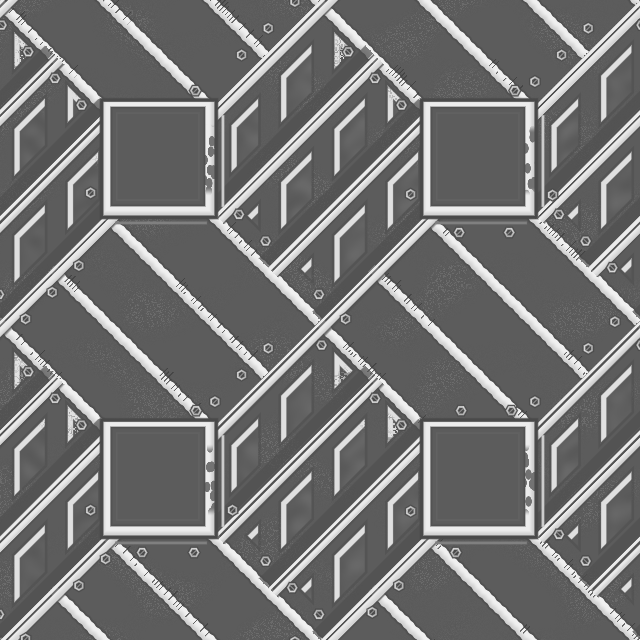
Reproduce this texture map procedurally as a WebGL 1 fragment shader.

```glsl
precision highp float;
// Embossed armour plating: square hatches joined by two kinds of hexagonal plate.
// Plates are split along the diagonals, then ribbed with fract() on the sum and
// difference of x and y; windows, bolts, scratches and chips come from distances and hashes.
uniform vec2 u_resolution;

// One unit is the side of a hatch; a tile is three units wide.
const float REPEATS = 2.0;
const float TILE = 3.0;
const float BASE = 0.36;
const float SHADOW = 0.29;
const float LIGHT = 0.92;
const float SOFT = 0.82;
const float RIB_HALF = 0.064;
const float THIN_HALF = 0.021;
const float THICK_HALF = 0.043;
const float WINDOW_RIM = 0.05;
const float BOLT_RADIUS = 0.043;
const float BOLT_CHANCE = 0.72;
const float GRAIN = 0.025;

float hash(vec2 p) {
  p = fract(p * vec2(0.1031, 0.1137) + 0.17);
  p += dot(p, p.yx + 33.33);
  return fract((p.x + p.y) * p.x * 7.31);
}

float cellular(vec2 p) {
  float nearest = 2.0;
  for (int j = -1; j <= 1; j++)
    for (int i = -1; i <= 1; i++) {
      vec2 c = floor(p) + vec2(float(i), float(j));
      vec2 seed = vec2(hash(c), hash(c + 41.7));
      nearest = min(nearest, length(c + seed - p));
    }
  return nearest;
}

float cloud(vec2 p) {
  return 0.5 + 0.25 * (sin(p.x * 2.7 + sin(p.y * 3.9)) + sin(p.y * 4.3 + 2.0 * sin(p.x * 1.9)));
}

float hexDistance(vec2 v) {
  v = abs(v);
  return max(v.y, v.x * 0.866 + v.y * 0.5);
}

float boltShade(float shade, vec2 v, float aa) {
  float d = hexDistance(v) - BOLT_RADIUS;
  shade = mix(shade, SHADOW, smoothstep(aa, -aa, d - 0.012));
  float ring = smoothstep(aa, -aa, abs(d + 0.008) - 0.008);
  float glint = smoothstep(aa, -aa, abs(v.x + v.y) - 0.008) * step(d, -0.015);
  return mix(shade, 0.78 - 2.0 * v.y, max(ring, 0.5 * glint));
}

void main() {
  vec2 uv = gl_FragCoord.xy / u_resolution;
  vec2 p = vec2(uv.x, 1.0 - uv.y) * REPEATS * TILE;
  float aa = 0.8 * REPEATS * TILE / u_resolution.x;
  vec2 cell = floor(p / TILE);
  vec2 t = p - cell * TILE;
  vec2 hatch = t;

  // Choose the plate and join its two halves across the tile edge
  vec2 away = abs(t - 1.5);
  bool windowed = away.x > away.y;
  vec2 wrap = windowed ? vec2(step(t.x, 1.5), 0.0) : vec2(0.0, step(t.y, 1.5));
  t += wrap * TILE;
  cell -= wrap;
  float across = windowed ? t.x - t.y : t.x + t.y - 3.0;
  float along = windowed ? t.x + t.y - 3.0 : t.y - t.x;

  // Painted metal with fine grain
  float grain = hash(floor(p * 128.0));
  float haze = cloud(p * 1.7 + 3.0);
  float shade = BASE + GRAIN * (grain - 0.5) * smoothstep(0.3, 0.8, haze);
  shade += 0.05 * step(0.8, grain) * smoothstep(0.6, 0.9, haze);

  // Slanted windows with a lit rim
  float s = fract(p.x + p.y);
  if (windowed) {
    float u = fract(t.x * 2.0) * 0.5;
    float leftTop = min(min(u - 0.135, t.x - 2.17), min(s - 0.345, 2.83 - across) * 0.7);
    float inside = min(min(leftTop, 0.42 - u), min(0.78 - s, across - 0.3) * 0.7);
    float area = smoothstep(-aa, aa, inside);
    shade = mix(shade, SHADOW + 0.02, smoothstep(-0.03, -0.02, inside) * 0.6);
    float pane = 0.35 + 0.06 * cloud(p * 5.0) * smoothstep(0.0, 0.15, leftTop);
    float rim = smoothstep(aa, -aa, leftTop - WINDOW_RIM);
    float worn = smoothstep(2.3, 2.7, across) * smoothstep(0.35, 0.75, cloud(p * 2.3));
    float speckle = step(0.62, hash(floor(p * 90.0))) * worn;
    rim = max(rim * (1.0 - speckle), speckle * step(leftTop, 0.12));
    shade = mix(shade, mix(pane, 0.88, rim), area);
  }

  // Broad ribs falling to the right, with cross scratches
  float r = p.x + p.y;
  float wobble = 0.004 * (sin(r * 23.0) + sin(r * 61.0 + p.y));
  float q = p.y - p.x - 0.03 + wobble;
  float rib = fract(q + 0.5) - 0.5;
  bool ribbed = !windowed || across < 0.5 || across > 2.5;
  if (ribbed) {
    float d = abs(rib) - RIB_HALF;
    shade = mix(shade, SHADOW, smoothstep(0.04, 0.01, d) * 0.7);
    float paint = mix(LIGHT + 0.02, SOFT, smoothstep(-0.03, 0.06, rib));
    shade = mix(shade, paint, smoothstep(aa, -aa, d));
    float row = floor(q + 0.5);
    float id = floor(r * 22.0);
    float patchy = step(0.5, hash(vec2(floor(r * 1.4), row + 19.0)));
    float reach = 0.03 + 0.14 * hash(vec2(id, row + 7.0));
    float tick = step(0.45, hash(vec2(id, row + 31.0))) * patchy;
    tick *= smoothstep(0.2, 0.08, abs(fract(r * 22.0) - 0.5));
    tick *= step(-reach, rib) * step(rib, 0.01);
    shade = mix(shade, 0.24, tick * 0.8);
  }

  // Double ribs rising to the right: thin and thick, with a shaded slope
  if (windowed || across < 0.5) {
    float e = s + wobble - (windowed && along > 0.5 ? 0.02 : 0.0);
    float d = min(abs(e - 0.03) - THIN_HALF, abs(e - 0.12) - THICK_HALF);
    float slope = windowed ? smoothstep(0.84, 0.86, s) : 0.0;
    shade = mix(shade, SHADOW + 0.02, max(slope * 0.7, smoothstep(0.04, 0.01, d) * 0.8));
    shade = mix(shade, mix(LIGHT, SOFT, smoothstep(0.09, 0.16, e)), smoothstep(aa, -aa, d));
  }

  // Bolts beside the long edges, then loose ones beside the hatch
  float low = step(across, 1.5);
  float slot = floor(along * 2.0);
  float kind = windowed ? 5.0 : 0.0;
  float keep = step(hash(cell * 13.0 + vec2(slot + kind, low * 9.0)), BOLT_CHANCE);
  keep *= low > 0.5 ? step(1.0, along) : step(along, 2.0);
  vec2 off = vec2(across - mix(2.78, 0.23, low), along - slot * 0.5 - 0.25);
  if (keep > 0.5) shade = boltShade(shade, 0.5 * vec2(off.x + off.y, off.x - off.y), aa);
  vec2 e = windowed ? t.yx : t;
  float spot = floor(e.x * 2.0);
  float loose = hash(cell * 17.0 + vec2(spot + kind, step(3.0, e.y) * 6.0));
  vec2 center = vec2(spot * 0.5 + 0.16 + 0.18 * loose, e.y < 3.0 ? 2.18 : 3.85);
  if (loose > 0.6 && abs(e.x - 1.5) < 0.5) shade = boltShade(shade, e - center, aa);

  // Fine seams to the right of and below the hatch
  float seam = max(abs(e.y - 2.09) - 0.013, abs(e.x - 1.51) - 0.43);
  shade = mix(shade, windowed ? 0.8 : 0.5, smoothstep(aa, -aa, seam));

  // Hatch: recessed panel and chipped frame
  vec2 h = hatch - vec2(1.49, 1.4875);
  float box = max(abs(h.x) - 0.52, abs(h.y) - 0.5325);
  shade = mix(shade, SHADOW, smoothstep(0.045, 0.025, box));
  float gap = min(min(hatch.x - 1.035, 1.925 - hatch.x), min(hatch.y - 1.0, 1.935 - hatch.y));
  float frame = mix(LIGHT + 0.01, SOFT, smoothstep(-0.03, -0.08, gap));
  float wear = smoothstep(0.34, 0.25, abs(hatch.y - 1.5)) * step(1.92, hatch.x);
  float chip = smoothstep(0.42, 0.36, cellular(p * vec2(13.0, 8.0))) * wear;
  frame = mix(frame, 0.45, chip);
  float panel = BASE - 0.05 * smoothstep(0.03, 0.0, gap);
  panel += 0.03 * smoothstep(0.012, 0.0, abs(gap - 0.06));
  float hatchShade = mix(frame, panel, smoothstep(-aa, aa, gap));
  shade = mix(shade, hatchShade, smoothstep(aa, -aa, box));

  gl_FragColor = vec4(vec3(shade), 1.0);
}
```
